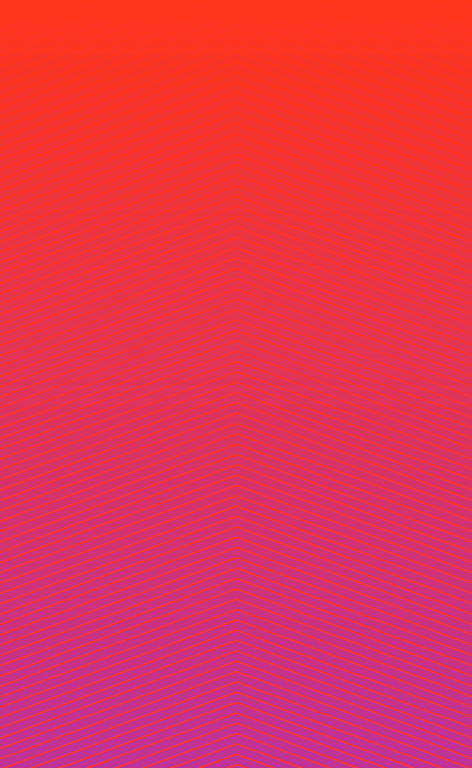
Reproduce this background procedurally as a WebGL 1 fragment shader.

```glsl
precision highp float;
// Thin orange chevrons, stacked up the canvas, over an orange to purple fade.
// Folding x about the centre line turns one repeated slanted stripe into
// chevrons; they share the top colour, so they melt away towards the top.

uniform vec2 u_resolution;

// Lengths are fractions of the canvas height.
const vec3 TOP_COLOR = vec3(1.0, 0.205, 0.105);
const vec3 BOTTOM_COLOR = vec3(0.75, 0.2, 0.602);
const vec3 LINE_COLOR = vec3(1.0, 0.205, 0.105);
const float SPACING = 0.01346;     // vertical step between chevrons
const float APEX_HEIGHT = 0.5564;  // height of one chevron tip
const float SLOPE = 0.37;          // fall of the arms per unit of width
const float LINE_WIDTH = 0.0018;   // measured across the stroke

// Distance to the nearest chevron arm; p.x is zero on the centre line.
float chevronDistance(vec2 p) {
  float rise = p.y + SLOPE * abs(p.x) - APEX_HEIGHT;
  float offset = mod(rise + 0.5 * SPACING, SPACING) - 0.5 * SPACING;
  return abs(offset) / sqrt(1.0 + SLOPE * SLOPE);
}

// Share of a pixel covered by a stroke at the given distance.
float strokeCoverage(float dist, float width, float pixel) {
  float edge = clamp((0.5 * width - dist) / pixel + 0.5, 0.0, 1.0);
  return min(edge, width / pixel);
}

void main() {
  float pixel = 1.0 / u_resolution.y;
  vec2 p = gl_FragCoord.xy * pixel;
  p.x -= 0.5 * u_resolution.x * pixel;

  // Vertical fade
  vec3 color = mix(BOTTOM_COLOR, TOP_COLOR, p.y);

  // Chevron lines
  float line = strokeCoverage(chevronDistance(p), LINE_WIDTH, pixel);
  color = mix(color, LINE_COLOR, line);

  gl_FragColor = vec4(color, 1.0);
}
```
